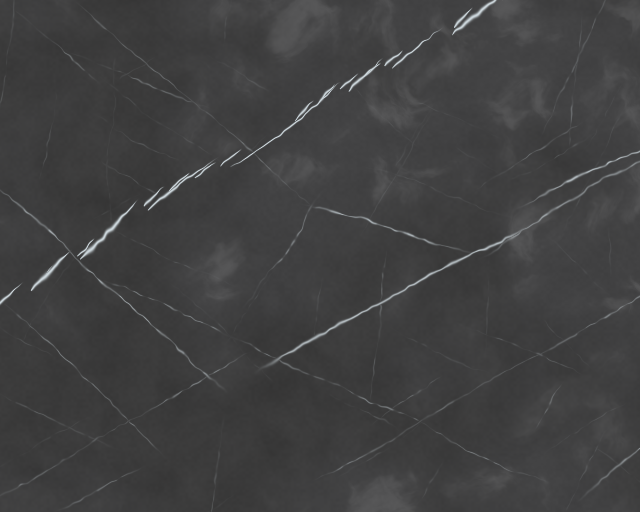
A WebGL 1 fragment shader for this texture:

```glsl
precision highp float;
// Dark grey marble: a mottled ground crossed by pale veins. One thick vein is
// broken into slanted strokes, a few long veins cross it, and hashed, crumbling
// hairlines in five directions fill the rest. Units are canvas heights.
uniform vec2 u_resolution;

float hash(vec2 p) {
  return fract(sin(dot(p, vec2(127.1, 311.7))) * 43758.545);
}

float noise(vec2 p) {
  vec2 i = floor(p), f = fract(p);
  f = f * f * (3.0 - 2.0 * f);
  return mix(mix(hash(i), hash(i + vec2(1, 0)), f.x),
             mix(hash(i + vec2(0, 1)), hash(i + vec2(1, 1)), f.x), f.y);
}

float fbm(vec2 p) {
  float sum = 0.0, amp = 0.5;
  for (int i = 0; i < 5; i++) {
    sum += amp * noise(p);
    p = mat2(1.6, 1.2, -1.2, 1.6) * p + 7.3;
    amp *= 0.5;
  }
  return sum;
}

// Soft line profile that dims instead of vanishing below pixel size
float stroke(float dist, float width) {
  float w = max(width, 0.6 / u_resolution.y);
  return exp(-dist * dist / (w * w)) * min(1.0, width / w);
}

// Coordinates along (x) and across (y) the line from a to b
vec2 along(vec2 p, vec2 a, vec2 b) {
  vec2 u = normalize(b - a), q = p - a;
  return vec2(dot(q, u), u.x * q.y - u.y * q.x);
}

// Jittery vein, crumbling into dashes where it is weak, fading at both ends
float vein(vec2 p, vec2 a, vec2 b, float width, float waver, float solid) {
  vec2 q = along(p, a, b);
  float len = length(b - a), seed = dot(a + b, vec2(37.0, 91.0));
  float bend = noise(vec2(q.x * 7.0, seed)) - 0.5;
  bend += 0.25 * (noise(vec2(q.x * 30.0, seed + 5.0)) - 0.5);
  float jitter = 0.0035 * (noise(vec2(q.x * 85.0, seed + 6.0)) - 0.5);
  float thick = width * (0.4 + noise(vec2(q.x * 40.0, seed + 9.0)));
  float dashes = smoothstep(0.15, 0.75, noise(vec2(q.x * 95.0, q.y * 60.0 + seed)));
  float spans = smoothstep(0.15, 0.7, noise(vec2(q.x * 13.0, seed + 3.0)));
  float fade = min(0.1, len * 0.35);
  float ends = smoothstep(0.0, fade, q.x) * (1.0 - smoothstep(len - fade, len, q.x));
  float body = mix((0.15 + 0.85 * dashes) * (0.2 + 0.8 * spans), 1.0, solid);
  return ends * body * stroke(q.y - waver * bend - jitter, thick);
}

// Thick vein: long tapered strokes tilted against its course, small ones between
float brokenVein(vec2 p, vec2 a, vec2 b) {
  vec2 q = along(p, a, b);
  q.y -= 0.03 * (noise(vec2(q.x * 5.0, 2.0)) - 0.5);
  float v = 0.0;
  for (int i = 0; i < 2; i++) {
    float k = float(i);
    float g = q.x * (5.5 + 13.0 * k) + 1.7 * noise(vec2(q.x * 4.0, k * 9.0 + 1.0));
    float f = fract(g), r = hash(vec2(floor(g), k + 4.0));
    float offset = (f - 0.5) * mix(0.026, 0.012, k) + (r - 0.5) * 0.007;
    offset += 0.004 * (noise(vec2(q.x * 75.0, k)) - 0.5);
    float taper = sqrt(f) * (1.0 - f) * 2.6;
    float width = mix(0.0054, 0.003, k) * taper * (0.3 + 0.7 * r);
    width *= 0.6 + 0.6 * noise(vec2(q.x * 50.0, k + 3.0));
    float shown = mix(1.0, smoothstep(0.25, 0.7, r), k);
    v = max(v, shown * stroke(q.y - offset, width) * smoothstep(0.0, 0.35, taper));
  }
  return v;
}

// Scattered faint hairlines in five preferred directions
float hairlines(vec2 p) {
  float v = 0.0;
  for (int i = 0; i < 50; i++) {
    float k = float(i), kind = mod(k, 5.0);
    float angle = kind < 1.0 ? 0.55 : kind < 2.0 ? -0.68 : kind < 3.0 ? 1.05 :
                  kind < 4.0 ? -0.4 : 1.5;
    angle += 0.2 * (hash(vec2(k, 1.0)) - 0.5);
    vec2 mid = vec2(1.25 * hash(vec2(k, 2.0)), hash(vec2(k, 3.0)));
    vec2 reach = vec2(cos(angle), sin(angle)) * mix(0.05, 0.2, hash(vec2(k, 4.0)));
    float strength = mix(0.1, 0.34, pow(hash(vec2(k, 5.0)), 2.0));
    v = max(v, strength * vein(p, mid - reach, mid + reach, 0.0016, 0.02, 0.0));
  }
  return v;
}

void main() {
  vec2 p = gl_FragCoord.xy / u_resolution.y;

  // Mottled ground, wispy lighter patches and fine grain
  float cloud = smoothstep(0.25, 0.72, fbm(p * 4.5 + 3.0));
  float wisps = fbm(p * 15.0 + 3.0 * fbm(p * 6.0) + 20.0);
  vec3 color = mix(vec3(0.228, 0.227, 0.227), vec3(0.262, 0.262, 0.266), cloud);
  color += 0.05 * (wisps - 0.47);
  color += 0.06 * smoothstep(0.52, 0.8, wisps) * smoothstep(0.35, 0.8, cloud);
  color += 0.012 * (noise(p * 170.0) - 0.5);

  // Major rising veins
  float v = brokenVein(p, vec2(-0.02, 0.41), vec2(0.98, 1.0));
  v = max(v, 0.85 * vein(p, vec2(0.49, 0.27), vec2(1.05, 0.57), 0.0027, 0.014, 0.85));
  v = max(v, 0.8 * vein(p, vec2(0.93, 0.495), vec2(1.32, 0.73), 0.0022, 0.024, 0.35));
  v = max(v, 0.8 * vein(p, vec2(1.0, 0.59), vec2(1.35, 0.76), 0.0021, 0.01, 0.5));
  v = max(v, 0.7 * vein(p, vec2(1.12, 0.02), vec2(1.33, 0.19), 0.0021, 0.015, 0.4));
  v = max(v, 0.45 * vein(p, vec2(0.6, 0.05), vec2(1.35, 0.48), 0.0017, 0.012, 0.15));
  v = max(v, 0.4 * vein(p, vec2(-0.05, 0.0), vec2(0.5, 0.32), 0.0017, 0.01, 0.15));

  // Thin falling veins and a steep side branch
  v = max(v, 0.75 * vein(p, vec2(-0.04, 0.66), vec2(0.45, 0.23), 0.002, 0.016, 0.3));
  v = max(v, 0.45 * vein(p, vec2(0.14, 1.0), vec2(0.62, 0.59), 0.0016, 0.014, 0.1));
  v = max(v, 0.75 * vein(p, vec2(0.58, 0.606), vec2(0.95, 0.51), 0.0018, 0.022, 0.3));
  v = max(v, 0.4 * vein(p, vec2(0.18, 0.47), vec2(1.1, 0.04), 0.0016, 0.03, 0.0));
  v = max(v, 0.45 * vein(p, vec2(0.0, 0.42), vec2(0.33, 0.1), 0.0016, 0.02, 0.1));
  v = max(v, 0.4 * vein(p, vec2(0.46, 0.4), vec2(0.65, 0.64), 0.0017, 0.035, 0.1));
  v = max(v, hairlines(p));

  gl_FragColor = vec4(mix(color, vec3(0.8, 0.84, 0.86), clamp(v, 0.0, 1.0)), 1.0);
}
```
